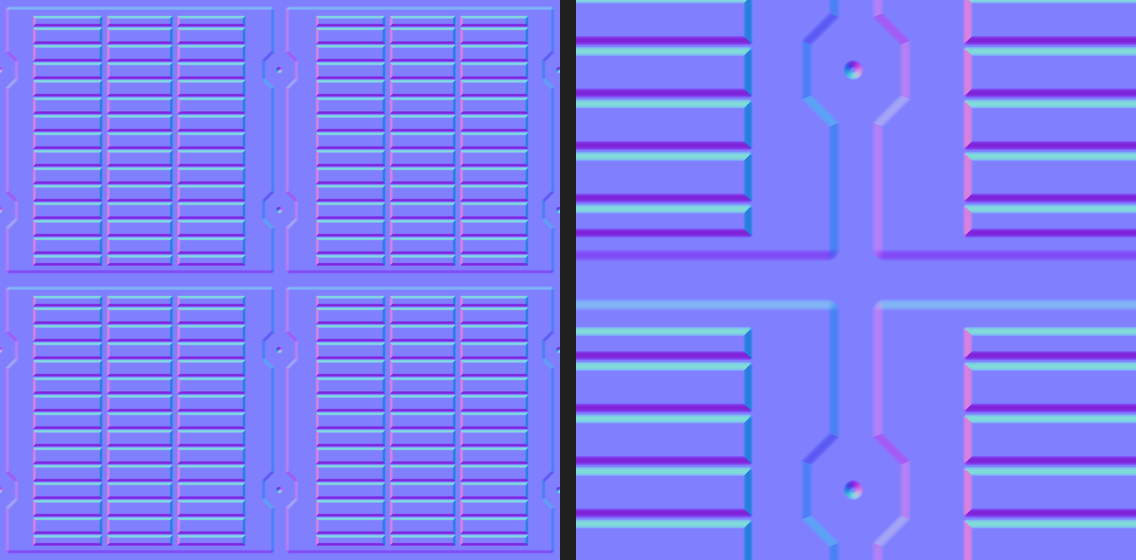
Left, the full canvas; right, a detail of the centre.
A WebGL 1 fragment shader for this texture map:

```glsl
precision highp float;
// Normal map of raised vent panels: slatted columns, notched sides and small rivet holes.

#define TILES 2.0          // panels across and down
#define UNIT 384.0         // design units per panel tile
#define PANEL_HALF vec2(182.0, 180.7)
#define PANEL_BEVEL 5.5
#define PANEL_HEIGHT 1.7
#define SLAT_AREA vec2(146.0, 171.7)
#define SLAT_PITCH 24.0
#define SLAT_BEVEL 4.4
#define SLAT_HEIGHT 3.1
#define COLUMN_GAP 2.8     // half the gap between slat columns
#define COLUMN_SHIFT 4.0   // slat offset between alternate tiles
#define HOLE_RADIUS 4.6

uniform vec2 u_resolution;

float roundedCorner(vec2 d, float radius) {
  vec2 q = d + radius;
  return length(max(q, 0.0)) + min(max(q.x, q.y), 0.0) - radius;
}

// Height ramp that rises from 0 at the outline to 1 at the given depth.
float bevel(float d, float width) {
  return 1.0 - smoothstep(-width, 0.0, d);
}

// Panel outline with octagonal notches cut along the vertical seams.
float panelDistance(vec2 p) {
  float box = roundedCorner(abs(p) - PANEL_HALF, 3.0);
  float seam = UNIT * 0.5 - abs(p.x);
  float along = abs(abs(p.y) - UNIT * 0.25);
  float notch = max(seam - 22.5, (seam + along - 35.0) * 0.7071);
  return max(box, -notch);
}

// Three columns of slats, with half slats at the top and bottom.
float slatDistance(vec2 p) {
  vec2 d = abs(p) - SLAT_AREA;
  float columnGroove = min(abs(p.x + 47.4), abs(p.x - 49.1));
  float rowGroove = abs(mod(p.y, SLAT_PITCH) - SLAT_PITCH * 0.5);
  d = max(d, vec2(COLUMN_GAP - columnGroove, 0.3 - rowGroove));
  return roundedCorner(d, 1.8);
}

// Rivet holes centred in the notches.
float holeDistance(vec2 p) {
  float x = mod(p.x + 1.2, UNIT) - UNIT * 0.5;
  float y = abs(p.y) - UNIT * 0.25;
  return length(vec2(x, y)) - HOLE_RADIUS;
}

float surfaceHeight(vec2 position) {
  vec2 tile = floor(position / UNIT);
  vec2 p = position - (tile + 0.5) * UNIT;
  float shift = COLUMN_SHIFT * mod(tile.x, 2.0) - 1.1;
  float panel = bevel(panelDistance(p) - PANEL_BEVEL * 0.5, PANEL_BEVEL);
  float slats = bevel(slatDistance(p - vec2(shift, -1.0)), SLAT_BEVEL);
  float holes = bevel(holeDistance(p), HOLE_RADIUS * 0.85);
  return panel * PANEL_HEIGHT + slats * SLAT_HEIGHT - holes * 2.4;
}

void main() {
  float unitsPerPixel = TILES * UNIT / min(u_resolution.x, u_resolution.y);
  vec2 position = gl_FragCoord.xy * unitsPerPixel;

  // Differences across one pixel smooth the slopes at any size.
  vec2 e = vec2(unitsPerPixel * 0.5, 0.0);
  vec2 slope = vec2(
    surfaceHeight(position + e.xy) - surfaceHeight(position - e.xy),
    surfaceHeight(position + e.yx) - surfaceHeight(position - e.yx)) / unitsPerPixel;

  // Red grows on left-facing slopes, green on up-facing slopes.
  vec3 normal = normalize(vec3(slope.x, -slope.y, 1.0));
  gl_FragColor = vec4(normal * 0.5 + 0.5, 1.0);
}
```
